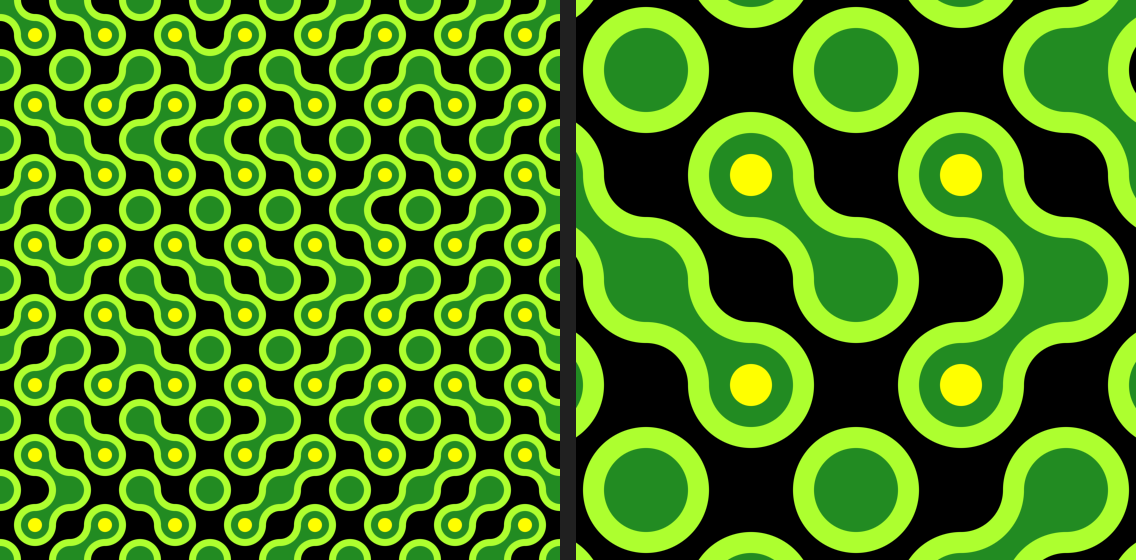
Left, the full canvas; right, a detail of the centre.
Write a three.js fragment shader that draws this pattern.

```glsl
// Truchet grid of ringed discs, each cell's centre disc fused to one random corner disc.
#define CELLS 8.0
#define DOT_RADIUS 0.2
#define FILL_RADIUS 0.4
#define RING_RADIUS 0.6
#define SEED 17.0
#define BACKGROUND vec3(0.0, 0.0, 0.0)
#define RING_COLOR vec3(0.678, 1.0, 0.184)
#define FILL_COLOR vec3(0.133, 0.545, 0.133)
#define DOT_COLOR vec3(1.0, 1.0, 0.0)

varying vec2 vUv;

// Two independent random values in 0..1 per cell.
vec2 hash22(vec2 cell) {
  vec3 h = fract(vec3(cell.xyx + SEED) * vec3(0.1031, 0.1030, 0.0973));
  h += dot(h, h.yzx + 33.33);
  return fract((h.xx + h.yz) * h.zy);
}

// Separate discs at the cell centre (0,0) and the cell corner (1,1).
float discField(vec2 q) {
  return min(length(q), length(q - 1.0));
}

// The same two discs joined by a neck, carved by arcs about the other corners.
float neckField(vec2 q) {
  return 1.0 - min(length(q - vec2(1.0, 0.0)), length(q - vec2(0.0, 1.0)));
}

// Antialiased coverage of the region closer than radius.
float coverage(float dist, float radius, float pixel) {
  return 1.0 - smoothstep(-0.75 * pixel, 0.75 * pixel, dist - radius);
}

void main() {
  // Half-cell units: each quadrant spans 0..1 from centre to corner.
  vec2 grid = vUv * CELLS;
  vec2 cell = mod(floor(grid), CELLS);
  vec2 local = 2.0 * fract(grid) - 1.0;
  vec2 quad = abs(local);
  float pixel = 2.0 * CELLS * fwidth(vUv.x);

  // One quadrant per cell carries the neck.
  vec2 chosen = step(0.5, hash22(cell));
  vec2 differs = abs(step(0.0, local) - chosen);
  bool linked = differs.x + differs.y < 0.5;
  float dist = linked ? neckField(quad) : discField(quad);

  // Layers from back to front.
  vec3 color = mix(BACKGROUND, RING_COLOR, coverage(dist, RING_RADIUS, pixel));
  color = mix(color, FILL_COLOR, coverage(dist, FILL_RADIUS, pixel));
  color = mix(color, DOT_COLOR, coverage(length(quad), DOT_RADIUS, pixel));
  gl_FragColor = vec4(color, 1.0);
}
```
